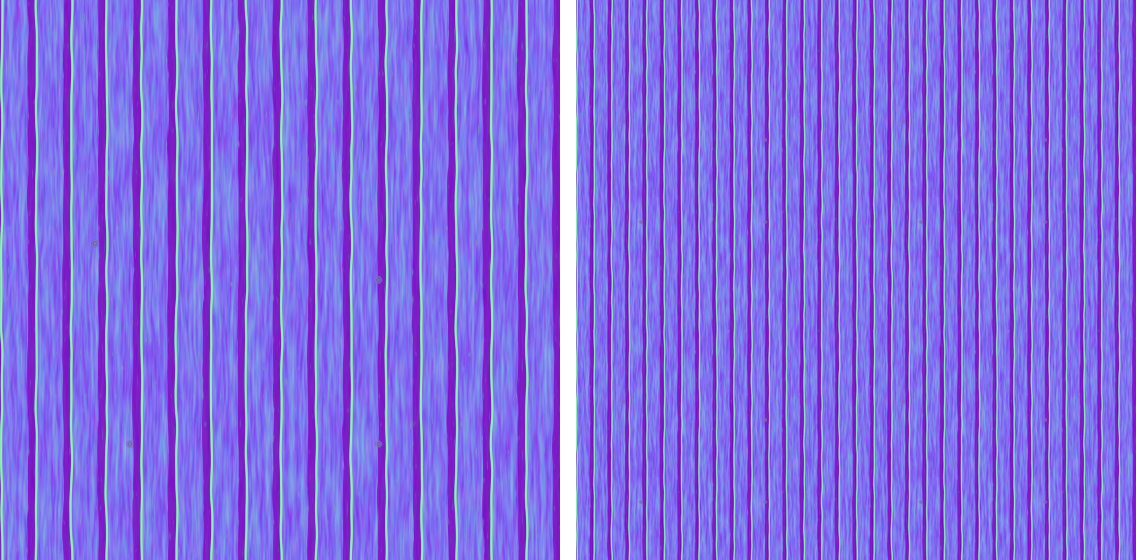
Left, the tile; right, the same tile 2 across and 2 down.
Reproduce this texture map procedurally as a WebGL 2 fragment shader.

```glsl
#version 300 es
precision highp float;
// Tangent-space normal map of upright wooden planks: each plank ends in a dark
// bevel and a thin bright wavering lip. Stretched, wrapping gradient noise
// gives the grain and flecks; a short loop sets a few small knots.

uniform vec2 u_resolution;
out vec4 fragColor;

const float PLANKS = 16.0;
const float LIP_OFFSET = 0.045;     // lip position, in plank widths
const float LIP_HALF = 0.025;
const float LIP_HALO = 0.038;
const float LIP_WAVER = 0.055;
const float BEVEL_WIDTH = 0.245;
const float BEVEL_WAVER = 0.05;
const float BEVEL_FRAY = 0.035;
const float GRAIN_BEND = 0.007;     // sideways drift, in canvas widths
const float GRAIN_DEPTH = 0.24;
const float BEVEL_GRAIN = 0.3;      // grain strength left on the bevel
const float FLECK_AMOUNT = 0.6;
const int KNOTS = 4;
const float KNOT_RADIUS = 0.008;

const vec3 FACE_LOW = vec3(0.50, 0.42, 0.95);
const vec3 FACE_HIGH = vec3(0.50, 0.49, 0.94);
const vec3 BEVEL = vec3(0.49, 0.11, 0.78);
const vec3 LIP = vec3(0.56, 0.95, 0.71);
const vec3 HALO = vec3(0.50, 0.71, 0.72);
const vec3 FLECK = vec3(0.49, 0.60, 0.80);
const vec3 KNOT = vec3(0.46, 0.42, 0.70);

vec2 gradientAt(vec2 cell, vec2 period) {
    cell = mod(cell, period);
    vec3 h = fract(cell.xyx * vec3(0.1031, 0.1030, 0.0973));
    h += dot(h, h.yzx + 33.33);
    float angle = 6.28318 * fract((h.x + h.y) * h.z);
    return vec2(cos(angle), sin(angle));
}

// Gradient noise that wraps after a whole number of cells.
float wrapNoise(vec2 p, vec2 period) {
    vec2 i = floor(p), f = fract(p);
    vec2 w = f * f * f * (f * (f * 6.0 - 15.0) + 10.0);
    vec2 e = vec2(0.0, 1.0);
    float a = dot(gradientAt(i, period), f);
    float b = dot(gradientAt(i + e.yx, period), f - e.yx);
    float c = dot(gradientAt(i + e.xy, period), f - e.xy);
    float d = dot(gradientAt(i + e.yy, period), f - e.yy);
    return mix(mix(a, b, w.x), mix(c, d, w.x), w.y);
}

float tiledNoise(vec2 uv, vec2 cells) {
    return wrapNoise(uv * cells, cells);
}

// Knots sit beside the bevel, in two rows on alternating sides.
vec2 knotCentre(int k) {
    float side = float(k % 2), row = float(k / 2);
    float plank = mix(2.0 + row, 10.0, side) + mix(0.71, 0.82, side);
    float height = mix(0.565 - 0.065 * side, 0.207, row);
    return vec2(plank / PLANKS, height);
}

void main() {
    vec2 uv = gl_FragCoord.xy / u_resolution;
    float pixel = PLANKS / u_resolution.x;

    // Distance to the nearest lip, in plank widths.
    float x = uv.x * PLANKS - LIP_OFFSET;
    float plank = floor(x + 0.5);
    float across = x - plank;
    vec2 laneCells = vec2(PLANKS * 3.0, 14.0);
    vec2 lane = vec2(plank * 3.0 + 0.5, uv.y * laneCells.y);
    float lipWave = LIP_WAVER * wrapNoise(lane, laneCells);
    float bevelWave = BEVEL_WAVER * wrapNoise(lane + vec2(1.0, 0.0), laneCells);
    float toLip = across - lipWave;

    // Grain runs upright and bends in patches.
    float bend = tiledNoise(uv, vec2(24.0, 5.0)) + 0.4 * tiledNoise(uv, vec2(40.0, 14.0));
    vec2 bent = uv + vec2(GRAIN_BEND * bend, 0.0);
    float coarse = tiledNoise(bent, vec2(112.0, 7.0));
    float fine = tiledNoise(bent, vec2(230.0, 18.0));
    float hair = tiledNoise(uv, vec2(300.0, 34.0));
    float grain = 0.6 * coarse + 0.8 * fine + 0.4 * hair;
    float lean = tiledNoise(bent, vec2(144.0, 22.0));

    // Plank face, then bevel with a frayed outer edge.
    float tone = smoothstep(-0.3, 0.4, coarse + 0.5 * bend);
    vec3 color = mix(FACE_LOW, FACE_HIGH, tone);
    float bevelEdge = across + BEVEL_WIDTH + bevelWave + BEVEL_FRAY * fine;
    float soft = max(0.02, pixel * 0.7);
    float bevel = smoothstep(-soft, soft, bevelEdge) * (1.0 - smoothstep(-soft, soft, toLip));
    color = mix(color, BEVEL, bevel);

    // Grain tilts the normal; steeper grain lowers blue.
    float depth = GRAIN_DEPTH * mix(1.0, BEVEL_GRAIN, bevel);
    color += depth * vec3(0.35 * lean, grain, -0.25 * abs(grain));

    // Short upright flecks, thicker along the outer bevel edge.
    float rim = exp(-pow(bevelEdge / 0.04, 2.0));
    float speck = tiledNoise(uv + 0.37, vec2(256.0, 40.0)) + 0.12 * rim;
    float fleck = FLECK_AMOUNT * smoothstep(0.32, 0.6, speck);
    color = mix(color, FLECK, fleck * mix(1.0, 0.5, bevel));

    // Knots with faint rings.
    for (int k = 0; k < KNOTS; k++) {
        vec2 away = fract(uv - knotCentre(k) + 0.5) - 0.5;
        float r = length(away) / KNOT_RADIUS + 0.3 * fine;
        float disc = 1.0 - smoothstep(0.65, 1.05, r);
        color = mix(color, KNOT + 0.05 * sin(r * 12.0), 0.8 * disc);
    }

    // Bright lip with a softer halo.
    float lipDistance = abs(toLip);
    float edge = max(0.008, pixel * 0.5);
    color = mix(color, HALO, 1.0 - smoothstep(LIP_HALO - edge, LIP_HALO + edge, lipDistance));
    color = mix(color, LIP, 1.0 - smoothstep(LIP_HALF - edge, LIP_HALF + edge, lipDistance));

    fragColor = vec4(clamp(color, 0.0, 1.0), 1.0);
}
```
